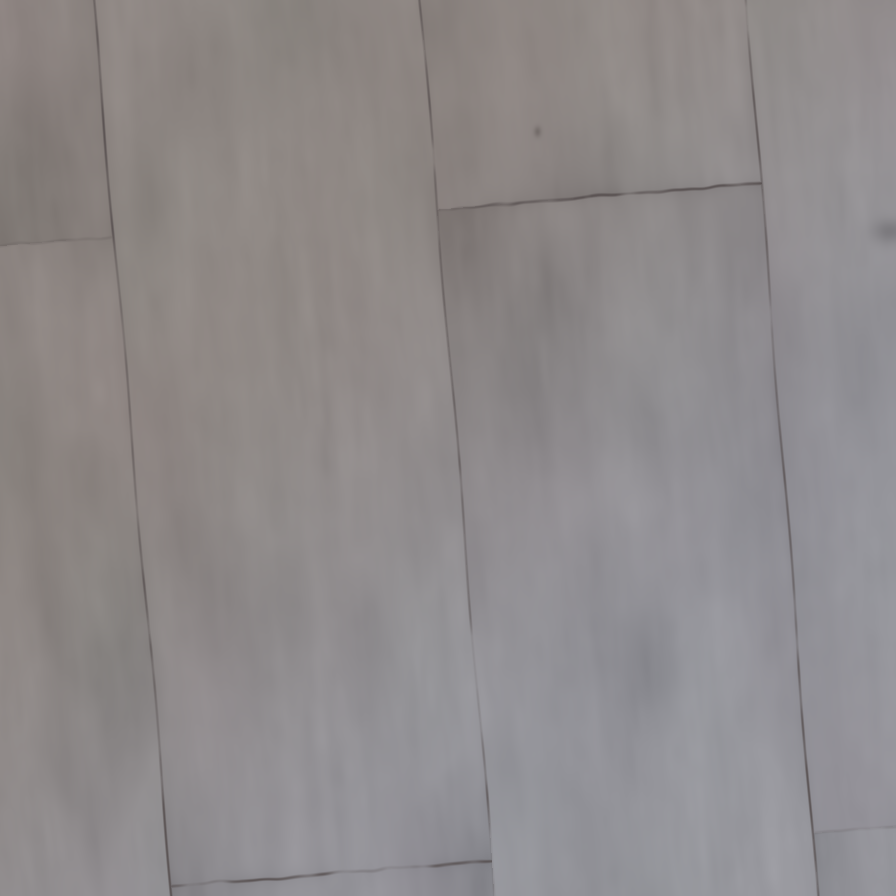
This texture is drawn by a Shadertoy shader. Its source:

```glsl
#define BOARD_WIDTH 0.3646
#define BOARD_LENGTH 1.452
#define SEAM_LEAN 0.088
#define JOINT_TILT 0.03
#define SEAM_HALF_WIDTH 0.0012
#define GRAIN_DEPTH 0.014
#define STAIN_DEPTH 0.046
#define WARM_GREY vec3(0.549, 0.519, 0.505)
#define COOL_GREY vec3(0.574, 0.573, 0.597)
#define GAP_COLOUR vec3(0.34, 0.31, 0.31)

float hash(vec2 p) {
    vec3 q = fract(p.xyx * 0.1031);
    q += dot(q, q.yzx + 33.33);
    return fract((q.x + q.y) * q.z);
}

// Cellular noise: signed soft spots, one jittered in each cell
float spots(vec2 p) {
    vec2 cell = floor(p);
    float sum = 0.0;
    for (int j = -1; j <= 1; j++)
    for (int i = -1; i <= 1; i++) {
        vec2 id = cell + vec2(i, j);
        vec2 centre = id + vec2(hash(id), hash(id + 37.0));
        vec2 d = p - centre;
        float falloff = max(0.0, 1.0 - dot(d, d));
        sum += (2.0 * hash(id + 71.0) - 1.0) * falloff * falloff * falloff;
    }
    return sum;
}

// Soft-edged line
float line(float dist, float halfWidth, float pixel) {
    return 1.0 - smoothstep(0.0, halfWidth * 1.6 + 0.5 * pixel, dist);
}

void mainImage(out vec4 fragColor, in vec2 fragCoord) {
    vec2 uv = fragCoord / iResolution.xy;
    float pixel = 1.0 / iResolution.y;
    float drop = 1.0 - uv.y;

    // Leaning columns that narrow slightly towards the bottom
    float pitch = BOARD_WIDTH - 0.0045 * drop;
    float wobble = 0.0012 * sin(uv.y * 17.0 + uv.x * 5.0);
    float across = (uv.x - 0.104 - SEAM_LEAN * drop + wobble) / pitch;
    float column = floor(across);

    // Half-staggered board ends
    float stagger = 0.5 * mod(column, 2.0);
    float along = (uv.y - 0.010 - JOINT_TILT * across) / BOARD_LENGTH - stagger;
    vec2 board = vec2(column, floor(along));
    float shift = 19.0 * hash(board + 5.0);

    // Light: warm at the upper left, cool at the lower right
    float cool = smoothstep(0.25, 0.95, 0.75 * drop + 0.7 * uv.x - 0.15);
    vec3 colour = mix(WARM_GREY, COOL_GREY, cool);
    colour += 0.012 * (uv.x - 0.5) + 0.010 * (hash(board + 11.0) - 0.5);

    // Stretched grain and cloudy stains, different on each board
    vec2 wood = vec2(across * BOARD_WIDTH, uv.y) + vec2(0.0, shift);
    float cloud = spots(wood * vec2(8.0, 4.0)) + 0.5 * spots(wood * vec2(19.0, 9.0) + 40.0);
    float grain = spots(wood * vec2(50.0, 6.0)) + 0.45 * spots(wood * vec2(120.0, 22.0));
    float mottle = spots(wood * vec2(60.0, 40.0) + 60.0);
    float tint = spots(wood * vec2(10.0, 5.0) + 90.0);
    colour += GRAIN_DEPTH * grain * (0.6 + 0.6 * abs(cloud));
    colour += 0.005 * mottle + STAIN_DEPTH * min(cloud, 0.3);
    colour += tint * vec3(-0.002, 0.004, 0.001);

    // Small knots
    for (int i = 0; i < 2; i++) {
        float k = float(i);
        vec2 d = uv - vec2(0.60 + 0.395 * k, 0.853 - 0.111 * k);
        d /= vec2(0.004 + 0.016 * k, 0.006 + 0.007 * k);
        colour -= 0.10 * exp(-dot(d, d));
    }

    // Seams and board ends, worn to uneven strength, with soft grime
    float seamDist = abs(across - round(across)) * pitch;
    vec2 seamSpot = vec2(round(across) * 7.0, uv.y);
    float seamWear = 0.58 + 0.45 * spots(seamSpot * vec2(1.0, 8.0));
    seamWear += 0.35 * spots(seamSpot * vec2(1.0, 34.0) + 25.0);
    seamWear = clamp(seamWear, 0.12, 0.9);
    float roughness = 0.0018 * spots(uv * 45.0);
    float jointDist = abs((along - round(along)) * BOARD_LENGTH + roughness);
    float jointWear = 0.62 + 0.4 * spots(uv * vec2(24.0, 6.0) + 13.0);
    jointWear += 0.4 * spots(uv * vec2(60.0, 6.0) + 31.0);
    jointWear = clamp(jointWear, 0.15, 0.9);
    jointWear *= mix(1.0, 0.3, step(1.0, abs(column - 0.5)));
    colour -= 0.025 * seamWear * exp(-seamDist / 0.008);
    colour -= 0.040 * jointWear * exp(-jointDist / 0.009);
    float seam = line(seamDist, SEAM_HALF_WIDTH, pixel) * seamWear;
    float joint = line(jointDist, SEAM_HALF_WIDTH * 1.3, pixel) * jointWear;
    colour = mix(colour, GAP_COLOUR, max(seam, joint));

    fragColor = vec4(colour, 1.0);
}
```
